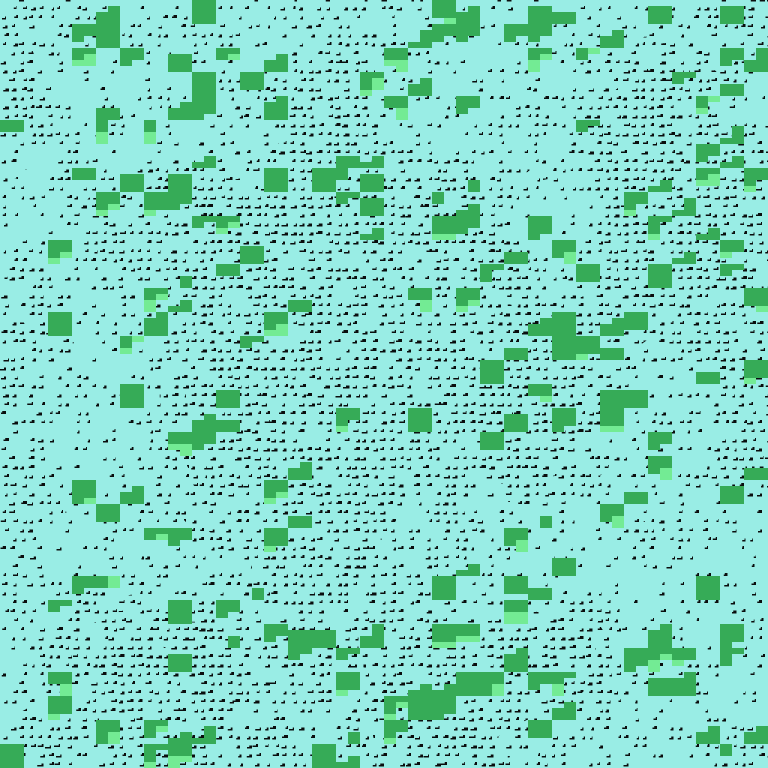
Give the GLSL for this texture, as a WebGL 2 fragment shader.

```glsl
#version 300 es
precision highp float;
// Stepped green slabs, some with a pale underside, drift along the rising
// diagonal of a coarse grid, over a fine grid of small black stepped dashes.
// A hard-edged scene is sampled several times per pixel to smooth its edges.

uniform vec2 u_resolution;
out vec4 fragColor;

const vec3 WATER = vec3(0.60, 0.93, 0.90);
const vec3 LEAF  = vec3(0.21, 0.67, 0.34);
const vec3 PALE  = vec3(0.45, 0.92, 0.58);
const vec3 INK   = vec3(0.04, 0.05, 0.05);

const float SLAB_CELLS  = 32.0;         // slab cells across the canvas
const float SLAB_STEPS  = 4.0;          // vertical steps in a slab cell
const float SLAB_CHANCE = 0.145;        // share of cells that start a slab
const float LINK_CHANCE = 0.40;         // slabs continued to the lower left
const float PALE_CHANCE = 0.60;         // hanging slabs with a pale underside
const float DASH_CELLS  = 256.0 / 3.0;  // dash cells across the canvas
const float DASH_STEPS  = 6.0;          // steps in a dash cell
const float DASH_MIN    = 0.36;         // chance of a dash in sparse areas
const float DASH_MAX    = 0.78;         // chance of a dash in dense areas
const float PATCH_SCALE = 7.0;          // density patches across the canvas
const int   SAMPLES     = 4;            // samples per pixel side

float hash(vec2 p, float seed) {
    return fract(sin(dot(p, vec2(127.1, 311.7)) + seed * 74.7) * 43758.5453);
}

float valueNoise(vec2 p) {
    vec2 i = floor(p);
    vec2 f = fract(p);
    f = f * f * (3.0 - 2.0 * f);
    float low  = mix(hash(i, 1.0), hash(i + vec2(1, 0), 1.0), f.x);
    float high = mix(hash(i + vec2(0, 1), 1.0), hash(i + vec2(1, 1), 1.0), f.x);
    return mix(low, high, f.y);
}

bool startsSlab(vec2 cell) { return hash(cell, 2.0) < SLAB_CHANCE; }
bool linksSlab(vec2 cell)  { return hash(cell, 3.0) < LINK_CHANCE; }

// A dash: a flat base with a shorter step on its right end
bool dashAt(vec2 uv) {
    vec2 p = uv * DASH_CELLS;
    vec2 cell = floor(p);
    vec2 f = fract(p) * DASH_STEPS;
    float density = smoothstep(0.2, 0.8, valueNoise(uv * PATCH_SCALE));
    if (hash(cell, 4.0) > mix(DASH_MIN, DASH_MAX, density)) return false;

    float right = 4.0 + floor(3.0 * hash(cell, 5.0));
    float width = mix(1.6, 4.0, hash(cell, 6.0)) * mix(0.85, 1.1, density);
    float base  = 1.0 + floor(2.0 * hash(cell, 7.0));
    float stepWidth = width * mix(0.15, 0.75, hash(cell, 8.0));
    float row = floor(f.y - base);
    float reach = row == 0.0 ? width : (row == 1.0 ? stepWidth : 0.0);
    return f.x < right && f.x > right - reach;
}

// A slab fills two columns, hung from the top of its cell or standing on
// its floor; the longer column keeps the rising diagonal.
// Returns 0 for none, 1 for leaf, 2 for pale underside.
int slabAt(vec2 uv) {
    vec2 p = uv * SLAB_CELLS;
    vec2 cell = floor(p);
    vec2 f = fract(p);
    bool starts = startsSlab(cell);
    bool follows = startsSlab(cell + 1.0) && linksSlab(cell + 1.0);
    if (!starts && !follows) return 0;

    bool hanging = starts ? !linksSlab(cell) && hash(cell, 9.0) < 0.7 : true;
    bool leftColumn = f.x < 0.5;
    float longer  = 2.0 + floor(2.6 * hash(cell, 10.0));
    float shorter = longer - floor(2.5 * hash(cell, 11.0));
    float len = leftColumn == hanging ? longer : shorter;
    float depth = (hanging ? 1.0 - f.y : f.y) * SLAB_STEPS;
    if (depth < len) return 1;

    // Pale steps below a hanging slab
    if (!hanging || hash(cell, 12.0) > PALE_CHANCE) return 0;
    float columnSeed = leftColumn ? 13.0 : 14.0;
    float extra = floor(3.0 * hash(cell, columnSeed));
    return depth < len + extra ? 2 : 0;
}

vec3 scene(vec2 uv) {
    int slab = slabAt(uv);
    if (slab == 1) return LEAF;
    if (slab == 2) return PALE;
    return dashAt(uv) ? INK : WATER;
}

void main() {
    vec2 corner = gl_FragCoord.xy - 0.5;
    vec3 sum = vec3(0.0);
    for (int y = 0; y < SAMPLES; y++) {
        for (int x = 0; x < SAMPLES; x++) {
            vec2 offset = (vec2(x, y) + 0.5) / float(SAMPLES);
            sum += scene((corner + offset) / u_resolution.y);
        }
    }
    fragColor = vec4(sum / float(SAMPLES * SAMPLES), 1.0);
}
```
